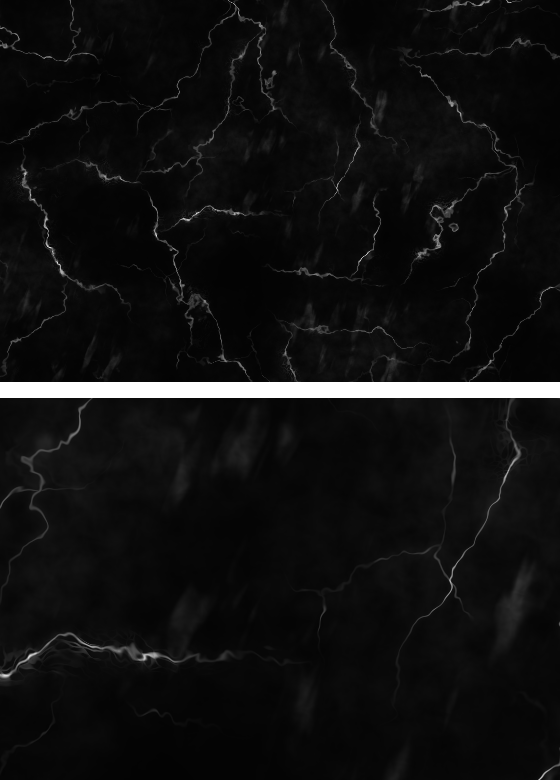
Top, the full canvas; bottom, a detail of the centre.
This texture is drawn by a WebGL 2 fragment shader. Its source:

```glsl
#version 300 es
precision highp float;
// Black marble: smoky dark stone crossed by jagged, broken pale veins.
uniform vec2 u_resolution;
out vec4 fragColor;

vec2 hash2(vec2 p) {
  return fract(sin(vec2(dot(p, vec2(127.1, 311.7)), dot(p, vec2(269.5, 183.3)))) * 43758.5);
}

// Layered sines, each octave rotated and bent by the ones before; 0 to 1.
float smoke(vec2 p, int octaves) {
  float sum = 0.0, amp = 0.5;
  vec2 drift = vec2(0.0);
  for (int i = 0; i < octaves; i++) {
    p = mat2(0.8, 0.6, -0.6, 0.8) * p * 1.85 + 4.3;
    vec2 wave = sin(p + 1.4 * sin(p.yx * 0.6 + drift));
    sum += amp * wave.x * wave.y;
    drift += wave;
    amp *= 0.6;
  }
  return clamp(0.5 + 0.6 * sum, 0.0, 1.0);
}

vec2 warp(vec2 p, int octaves) {
  return vec2(smoke(p, octaves), smoke(p + 17.0, octaves)) - 0.5;
}

// Cellular noise: gap between the two nearest seeds, zero on cell borders.
float cellGap(vec2 p) {
  vec2 base = floor(p);
  float near = 9.0, next = 9.0;
  for (int y = -1; y <= 1; y++)
    for (int x = -1; x <= 1; x++) {
      vec2 cell = base + vec2(x, y);
      float d = length(cell + hash2(cell) - p);
      next = min(next, max(near, d));
      near = min(near, d);
    }
  return next - near;
}

void main() {
  vec2 p = gl_FragCoord.xy / u_resolution.y;
  float aspect = u_resolution.x / u_resolution.y;
  float px = 1.0 / u_resolution.y;

  // Broad bends plus fine jags for every crack
  vec2 bent = p + 0.13 * warp(p * 4.5, 4);
  vec2 jagged = bent + 0.02 * warp(p * 42.0, 3);
  float patches = smoke(p * 3.0 + 2.0, 4);
  float sparkle = smoothstep(0.42, 0.8, smoke(p * 27.0 + 8.0, 4));
  float crumbs = 1.0 - smoothstep(0.05, 0.35, cellGap(jagged * vec2(75.0, 95.0)));

  // Smoky ground with fine grain
  float grain = smoke(p * 50.0 + 31.0, 4);
  float cloud = smoke(bent * 5.0 + 11.0, 5);
  float tone = 0.012 + 0.085 * pow(0.55 * cloud + 0.45 * patches, 2.6) * (0.5 + grain);

  // Short slanted smudges
  vec2 slant = vec2(p.x - 0.35 * p.y, p.y + 0.2 * p.x);
  float smudge = smoothstep(0.66, 1.0, smoke(slant * vec2(24.0, 8.0), 4));
  tone += 0.13 * smudge * smoothstep(0.4, 0.75, patches) * (0.4 + grain);

  // Faint hairlines along cell borders
  float hair = 1.0 - smoothstep(0.0, 0.002 + 1.2 * px, cellGap(jagged * 4.0) / 6.0);
  float hairMask = smoothstep(0.45, 0.8, smoke(p * 6.0 + 23.0, 3));
  tone += hair * hairMask * (0.05 + 0.16 * sparkle);

  // Long veins in three leaning families, tapered at both ends
  float vein = 0.0;
  for (int i = 0; i < 27; i++) {
    float n = float(i);
    vec2 rnd = hash2(vec2(n, 3.7));
    vec2 shape = hash2(vec2(n, 9.1));
    vec2 center = fract(n * vec2(0.7549, 0.5698) + 0.3) * vec2(aspect, 1.0);
    float angle = (mod(n, 3.0) - 1.0) * 1.05 + (rnd.x - 0.5) * 0.75;
    vec2 dir = vec2(cos(angle), sin(angle));
    vec2 q = jagged - center;
    float along = dot(q, dir) / mix(0.1, 0.36, shape.x);
    float across = abs(dot(q, vec2(-dir.y, dir.x)));
    float taper = 1.0 - smoothstep(0.35, 1.0, abs(along));
    float strength = mix(0.18, 1.0, rnd.y * rnd.y);
    float swell = smoothstep(0.5, 0.85, smoke(p * 9.0 + n, 2));

    float width = 0.0012 + 0.0025 * strength * swell;
    float core = 1.0 - smoothstep(0.0, width + 1.3 * px, across);
    float halo = exp(-across / (0.007 + 0.008 * swell));
    float light = core * (0.12 + strength * (0.25 + 0.55 * sparkle));
    light += halo * (0.035 + strength * swell * crumbs * (0.1 + 0.5 * sparkle));
    vein = max(vein, light * taper);
  }
  tone += vein * (0.55 + 0.6 * patches);

  fragColor = vec4(vec3(min(tone, 0.93)), 1.0);
}
```
